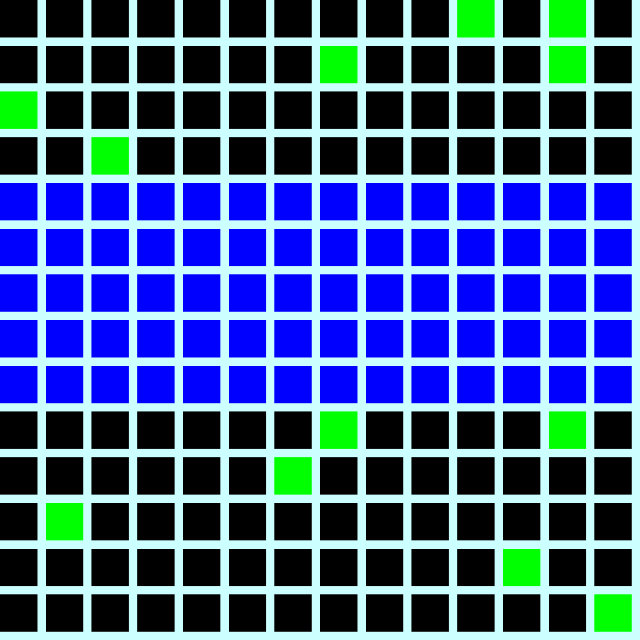
Write a Shadertoy shader that draws this pattern.

```glsl
// Square tiles on a pale grid: a blue band across black rows with scattered green tiles.

const float CELLS = 14.0;      // repeats across and down
const float TILE_SIZE = 0.82;  // tile side as a share of one cell
const float BAND_START = 5.0;  // first blue row, counted from the bottom
const float BAND_ROWS = 5.0;

const vec3 GROUT = vec3(0.80, 1.0, 1.0);
const vec3 BLACK = vec3(0.0);
const vec3 BLUE = vec3(0.0, 0.0, 1.0);
const vec3 GREEN = vec3(0.0, 1.0, 0.0);

// Integer hash to the range 0..1
float hash(uvec2 key) {
    uint h = key.x * 73856093u ^ key.y * 19349663u;
    h = (h ^ (h >> 16)) * 73244475u;
    h = (h ^ (h >> 15)) * 73244475u;
    h ^= h >> 16;
    return float(h & 65535u) / 65536.0;
}

// Smoothed coverage of a box; pixel is the pixel size in cell units
float boxMask(vec2 p, vec2 center, float halfSide, vec2 pixel) {
    vec2 inside = clamp(0.5 + (halfSide - abs(p - center)) / pixel, 0.0, 1.0);
    return inside.x * inside.y;
}

// Each row may light one tile, and more rarely a second
bool isLit(vec2 cell) {
    uint row = uint(cell.y);
    for (uint k = 0u; k < 2u; k++) {
        float chance = k == 0u ? 0.9 : 0.35;
        float column = floor(hash(uvec2(row + 1u, 2u * k + 1u)) * CELLS);
        bool present = hash(uvec2(row + 1u, 2u * k + 2u)) < chance;
        if (present && column == cell.x) return true;
    }
    return false;
}

vec3 tileColor(vec2 cell) {
    bool inBand = cell.y >= BAND_START && cell.y < BAND_START + BAND_ROWS;
    if (inBand) return BLUE;
    return isLit(cell) ? GREEN : BLACK;
}

void mainImage(out vec4 fragColor, in vec2 fragCoord) {
    vec2 grid = fragCoord / iResolution.xy * CELLS;
    vec2 pixel = CELLS / iResolution.xy;
    vec2 cell = mod(floor(grid), CELLS);

    // Tiles sit in the upper left of their cells
    float halfSide = 0.5 * TILE_SIZE;
    vec2 center = vec2(halfSide, 1.0 - halfSide);
    float tile = boxMask(fract(grid), center, halfSide, pixel);

    fragColor = vec4(mix(GROUT, tileColor(cell), tile), 1.0);
}
```
